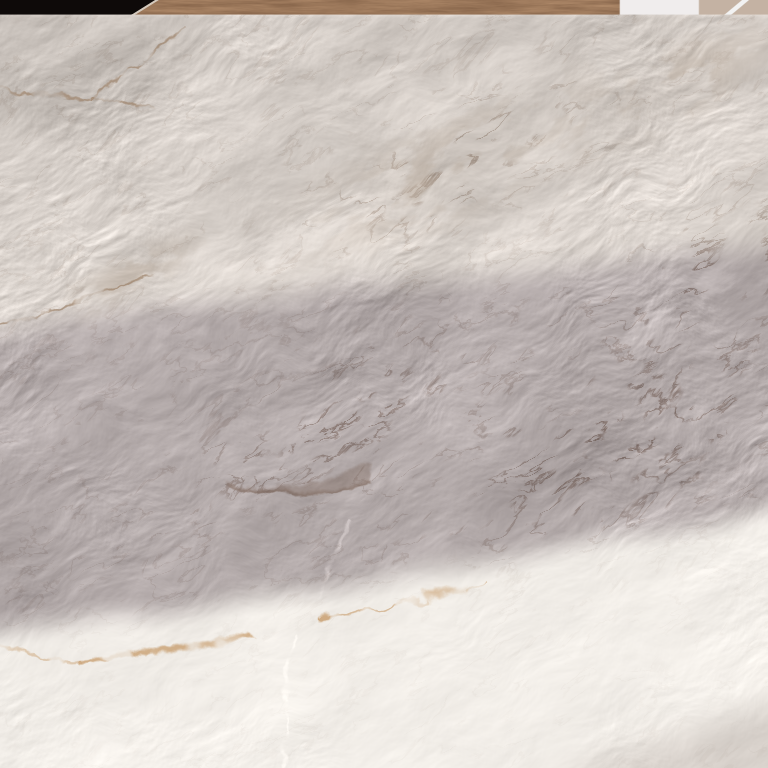
A Shadertoy shader for this texture:

```glsl
#define GRAIN_ANGLE 0.48
#define RELIEF 0.36
#define MOTTLE 0.16
#define CREASE 0.15
#define COUNTER_TOP 0.981
#define SHADE vec3(0.695, 0.660, 0.658)
#define STONE vec3(0.820, 0.792, 0.768)
#define SUNLIT vec3(0.950, 0.934, 0.912)
#define OCHRE vec3(0.78, 0.61, 0.42)
#define UMBER vec3(0.50, 0.42, 0.38)

float hash(vec2 p) {
    return fract(sin(dot(p, vec2(127.1, 311.7))) * 43758.55);
}

float noise(vec2 p) {
    vec2 i = floor(p), f = fract(p);
    f = f * f * (3.0 - 2.0 * f);
    return mix(mix(hash(i), hash(i + vec2(1, 0)), f.x),
               mix(hash(i + vec2(0, 1)), hash(i + vec2(1, 1)), f.x), f.y);
}

float fbm(vec2 p) {
    float sum = 0.0, amp = 0.5;
    for (int i = 0; i < 5; i++) {
        sum += amp * noise(p);
        p = mat2(1.6, 1.2, -1.2, 1.6) * p + 7.3;
        amp *= 0.5;
    }
    return sum;
}

// Coordinates along the slanted grain
vec2 grainSpace(vec2 p) {
    float c = cos(GRAIN_ANGLE), s = sin(GRAIN_ANGLE);
    return mat2(c, -s, s, c) * p;
}

float stoneHeight(vec2 p) {
    vec2 warp = vec2(noise(p * 17.0), noise(p * 17.0 + 40.0)) - 0.5;
    vec2 q = grainSpace(p + 0.03 * warp);
    return 0.5 * fbm(q * vec2(11, 28)) + 0.5 * fbm(q * vec2(42, 88) + 9.0);
}

// Soft ellipse along the grain: center in xy, radii in zw
float blot(vec2 p, vec4 e) {
    vec2 d = grainSpace(p - e.xy) / e.zw;
    return exp(-dot(d, d));
}

// Thin broken line from s.xy to s.zw
float vein(vec2 p, vec4 s, float width) {
    vec2 ab = s.zw - s.xy, d = p - s.xy;
    d -= ab * clamp(dot(d, ab) / dot(ab, ab), 0.0, 1.0);
    width *= 0.3 + noise(p * 37.0);
    float line = 1.0 - smoothstep(width * 0.2, width + 0.0015, length(d));
    return line * (0.2 + 0.8 * smoothstep(0.25, 0.65, noise(p * 55.0)));
}

// Room behind the counter edge
vec3 background(vec2 p, float aa) {
    float grain = fbm(vec2(p.x * 22.0 + p.y * 30.0, p.y * 280.0));
    vec3 col = mix(vec3(0.50, 0.37, 0.27), vec3(0.72, 0.57, 0.44), grain);
    float rise = p.y - COUNTER_TOP, slant = p.x - 0.174 - rise * 1.6;
    col = mix(vec3(0.055, 0.04, 0.035), col, smoothstep(-aa, aa, slant));
    col = mix(vec3(0.83, 0.79, 0.74), col, smoothstep(0.001, 0.004, abs(slant)));
    col = mix(col, vec3(0.94, 0.93, 0.93), smoothstep(-aa, aa, p.x - 0.807));
    col = mix(col, vec3(0.77, 0.70, 0.64), smoothstep(-aa, aa, p.x - 0.91));
    return mix(vec3(0.95), col, smoothstep(0.003, 0.006, abs(p.x - 0.948 - rise * 1.2)));
}

void mainImage(out vec4 fragColor, in vec2 fragCoord) {
    vec2 p = fragCoord / iResolution.xy, g = grainSpace(p);
    float aa = 1.0 / iResolution.y;

    // Upper stone, shadow band and sunlit foreground
    float wobble = 0.018 * (noise(p * 9.0) - 0.5);
    float above = p.y - 0.572 - 0.11 * p.x + wobble;
    float lower = 1.0 - smoothstep(-0.030, 0.026, p.y - 0.176 - 0.155 * p.x + wobble);
    vec3 stone = STONE + 0.025 * (1.0 - smoothstep(0.0, 0.28, above));
    stone -= 0.045 * blot(p, vec4(0.05, 0.97, 0.30, 0.14));
    vec3 col = mix(SHADE, stone, smoothstep(-0.028, 0.030, above));
    col = mix(col, SUNLIT, lower);
    float corner = 1.0 - smoothstep(-0.045, 0.035, p.y - 0.3 * (p.x - 0.72));
    col = mix(col, STONE, corner * smoothstep(0.62, 0.82, p.x) * 0.85);

    // Cloudy mottling and embossed grain
    float contrast = mix(1.0, 0.4, lower);
    float cloud = fbm(g * vec2(8, 20) + 3.0) - 0.48;
    float height = stoneHeight(p);
    float slope = height - stoneHeight(p + vec2(-0.0018, 0.0028));
    float rough = 0.6 + 0.8 * smoothstep(0.35, 0.65, noise(p * 6.0 + 21.0));
    col += contrast * (MOTTLE * (cloud + 0.8 * height - 0.38) + RELIEF * rough * slope);

    // Short creases gathered in rough areas
    float ridge = abs(fbm(g * vec2(32, 70) + 3.0 * cloud) - 0.49);
    float dashes = smoothstep(0.42, 0.7, noise(g * vec2(34, 62)));
    float flecks = blot(p, vec4(0.58, 0.78, 0.17, 0.055));
    float gather = 0.3 + flecks + blot(p, vec4(0.81, 0.43, 0.22, 0.10))
                 + blot(p, vec4(0.43, 0.44, 0.18, 0.06)) + blot(p, vec4(0.94, 0.67, 0.12, 0.05));
    col -= contrast * CREASE * gather * dashes * (1.0 - smoothstep(0.0, 0.06, ridge)) * vec3(0.85, 1.0, 1.1);

    // Warm stains and pale islands
    float speckle = smoothstep(0.45, 0.65, fbm(g * vec2(24, 45)));
    float stain = flecks + blot(p, vec4(0.88, 0.89, 0.12, 0.04)) + blot(p, vec4(0.17, 0.64, 0.08, 0.025));
    col = mix(col, vec3(0.69, 0.63, 0.57), min(stain, 1.0) * (0.07 + 0.4 * speckle));
    float island = blot(p, vec4(0.89, 0.60, 0.09, 0.03)) + blot(p, vec4(0.41, 0.71, 0.10, 0.025));
    col += 0.06 * island * smoothstep(0.35, 0.55, height);

    // Fine brown, golden and pale veins
    vec2 w = p + 0.022 * (vec2(fbm(p * 38.0), fbm(p * 38.0 + 17.0)) - 0.48);
    float brown = vein(w, vec4(0.0, 0.882, 0.124, 0.872), 0.002) + vein(w, vec4(0.124, 0.872, 0.2, 0.862), 0.002)
                + vein(w, vec4(0.124, 0.872, 0.245, 0.968), 0.0015) + vein(w, vec4(0.0, 0.573, 0.2, 0.645), 0.0015);
    col = mix(col, vec3(0.60, 0.49, 0.39), min(0.65 * brown, 0.7));
    float gold = 0.6 * vein(w, vec4(0.0, 0.157, 0.1, 0.134), 0.002) + vein(w, vec4(0.1, 0.134, 0.325, 0.171), 0.005)
               + 0.8 * vein(w, vec4(0.415, 0.193, 0.55, 0.219), 0.002) + vein(w, vec4(0.417, 0.193, 0.424, 0.197), 0.007)
               + vein(w, vec4(0.556, 0.223, 0.603, 0.23), 0.008) + vein(w, vec4(0.603, 0.23, 0.63, 0.243), 0.002);
    col = mix(col, OCHRE, min(0.75 * gold, 0.8));
    col += 0.1 * vein(w, vec4(0.455, 0.32, 0.415, 0.22), 0.003) + 0.04 * vein(w, vec4(0.38, 0.17, 0.37, 0.0), 0.003);

    // Ragged umber wedge with a darker rim
    float along = clamp((w.x - 0.285) / 0.2, 0.0, 1.0);
    float rise = w.y - 0.366 + 0.008 * sin(3.1416 * along);
    float wedge = smoothstep(0.285, 0.295, w.x) * (1.0 - smoothstep(0.478, 0.484, w.x)) * smoothstep(-0.002, 0.002, rise)
                * (1.0 - smoothstep(0.002, 0.009, rise - 0.024 * along * along));
    col = mix(col, UMBER + 0.3 * (height - 0.4), wedge * (0.8 - 0.4 * smoothstep(0.0, 0.008, rise)));

    // Bright lip of the counter
    float edge = p.y - COUNTER_TOP;
    col += 0.04 * (1.0 - smoothstep(0.0, 0.005, abs(edge)));
    col = mix(col, background(p, aa), smoothstep(-aa, aa, edge));
    fragColor = vec4(clamp(col, 0.0, 1.0), 1.0);
}
```
